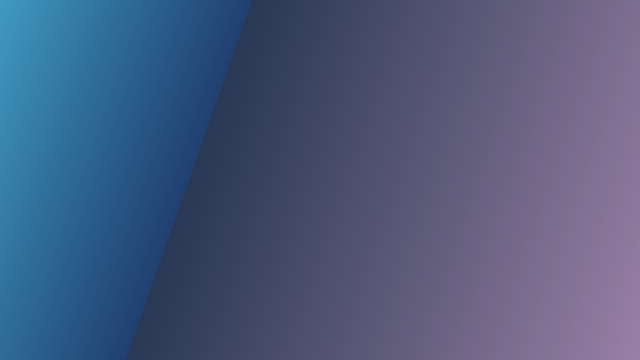
This background is drawn by a Shadertoy shader. Its source:

```glsl
// Two smooth colour fields, bright blue and dusky violet, split by a slanted edge.
// Both gradients follow the offset from that edge, so their bands run parallel
// to it; the edge is smoothed over about one pixel.

// Offset along x from the slanted edge, in canvas heights; negative on the left.
float edgeOffset(vec2 p) {
    return p.x - 0.3495 - 0.352 * p.y;
}

// Blue field: deep navy at the edge, rising to cyan at the far left.
vec3 blueField(float offset) {
    float t = clamp(-offset / 0.70, 0.0, 1.0);
    vec3 color = mix(vec3(0.13, 0.25, 0.44), vec3(0.18, 0.42, 0.59), min(t * 2.0, 1.0));
    return mix(color, vec3(0.25, 0.60, 0.76), max(t * 2.0 - 1.0, 0.0));
}

// Violet field: slate at the edge, through muted purple, to mauve at the right.
vec3 violetField(float offset) {
    float t = clamp(offset / 1.428, 0.0, 1.0);
    vec3 color = mix(vec3(0.16, 0.22, 0.33), vec3(0.375, 0.36, 0.48), min(t * 2.0, 1.0));
    return mix(color, vec3(0.60, 0.50, 0.65), max(t * 2.0 - 1.0, 0.0));
}

void mainImage(out vec4 fragColor, in vec2 fragCoord) {
    // Canvas units: y runs from 0 to 1, x from 0 to the aspect ratio.
    vec2 p = fragCoord / iResolution.y;
    float offset = edgeOffset(p);

    // Blend the fields across the antialiased edge.
    float pixel = 1.0 / iResolution.y;
    float rightSide = smoothstep(-0.75 * pixel, 0.75 * pixel, offset);
    vec3 color = mix(blueField(offset), violetField(offset), rightSide);

    fragColor = vec4(color, 1.0);
}
```
